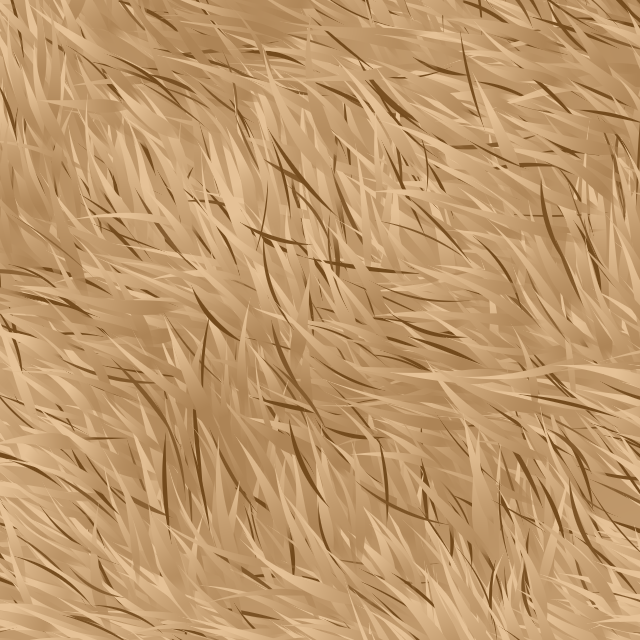
Write a three.js fragment shader that draws this texture.

```glsl
// Dense straw-coloured fur: layers of curved, tapered blades that follow a
// waving flow. Each jittered grid cell grows one blade; lower rows overlap the
// roots of higher ones, and thin dark strands lie among the pale blades.

#define LAYERS 6
#define CELL 0.07
#define BLADE_LENGTH 0.27
#define BLADE_WIDTH 0.0135
#define STRAND_WIDTH 0.0048
#define STRAND_SHARE 0.23
#define BEND 0.85
#define FLOW_SWING 0.6
#define TUFT_SCALE 3.0
#define TUFT_CONTRAST 0.85
#define EDGE 0.0016

varying vec2 vUv;

const vec3 SHADE = vec3(0.69, 0.53, 0.35);
const vec3 STRAW = vec3(0.89, 0.75, 0.58);
const vec3 UMBER = vec3(0.45, 0.29, 0.11);
const vec3 BROWN = vec3(0.56, 0.40, 0.22);
const vec2 GROWTH = vec2(-0.71, 0.71);

// Four random values from a cell and a seed, without sine
vec4 hash4(vec3 p) {
  vec4 q = fract(p.xyzx * vec4(0.1031, 0.1030, 0.0973, 0.1099));
  q += dot(q, q.wzxy + 33.33);
  return fract((q.xxyz + q.yzzw) * q.zywx);
}

// Smooth value noise for the light and shade of the tufts
float noise(vec2 p) {
  vec2 i = floor(p);
  vec2 f = fract(p);
  f = f * f * (3.0 - 2.0 * f);
  float low  = mix(hash4(vec3(i, 71.0)).x, hash4(vec3(i + vec2(1.0, 0.0), 71.0)).x, f.x);
  float high = mix(hash4(vec3(i + vec2(0.0, 1.0), 71.0)).x, hash4(vec3(i + 1.0, 71.0)).x, f.x);
  return mix(low, high, f.y);
}

// Sideways turn of the growth direction at a place
float flowTurn(vec2 p) {
  return FLOW_SWING * sin(7.0 * p.x + 4.0 * p.y + 1.7 * sin(9.0 * p.y - 5.0 * p.x + 1.0));
}

vec3 furColor(float tone) {
  return mix(SHADE, STRAW, clamp(tone, -0.06, 1.04));
}

// Paints the blade of one cell over the colour below it
vec3 paintBlade(vec3 below, vec2 p, vec2 shift, vec2 cell, float layer, float light) {
  vec4 place = hash4(vec3(cell, layer + 3.0));
  vec2 center = (cell + place.xy) * CELL;
  vec2 offset = p - center;
  bool strand = place.w < STRAND_SHARE;
  float size = BLADE_LENGTH * mix(0.5, 1.0, place.z) * (strand ? 0.75 : 1.0);
  if (dot(offset, offset) > 0.265 * size * size) return below;

  // Direction: shared flow, small jitter and rare strays
  vec4 look = hash4(vec3(cell.yx, layer + 131.0));
  float jitter = look.x - 0.5;
  float square = jitter * jitter;
  float turn = flowTurn(center - shift) + jitter * (0.4 + 30.0 * square * square);
  vec2 axis = normalize(GROWTH + turn * vec2(-GROWTH.y, GROWTH.x));

  // Local frame: along runs from root 0 to tip 1, across from the curved spine
  float along = dot(offset, axis) / size + 0.5;
  if (along <= 0.0 || along >= 1.0) return below;
  float middle = along - 0.5;
  float curl = (look.y - 0.5) * BEND;
  float across = dot(offset, vec2(-axis.y, axis.x)) - curl * size * middle * middle;
  across = abs(across) * inversesqrt(1.0 + 4.0 * curl * curl * middle * middle);

  // Tapered outline and colour
  float girth;
  float fade = 1.0;
  vec3 color;
  if (strand) {
    girth = STRAND_WIDTH * mix(0.4, 1.0, look.z) * 4.0 * along * (1.0 - along);
    color = mix(UMBER, BROWN, look.w * look.w * look.w);
  } else {
    girth = BLADE_WIDTH * mix(0.4, 1.0, look.z)
          * smoothstep(-0.1, 0.4, along) * (1.0 - along) * 1.5;
    fade = smoothstep(0.0, 0.25, along);
    float tone = mix(-0.08 + 0.4 * look.w, 0.57 + 0.78 * look.w, smoothstep(0.08, 0.85, along));
    color = furColor(tone + light);
  }
  float cover = clamp((girth - across) / EDGE, 0.0, 1.0);
  return mix(below, color, cover * fade);
}

void main() {
  // Soft undercoat
  float light = TUFT_CONTRAST * (noise(vUv * TUFT_SCALE + 5.0) - 0.5);
  vec3 color = furColor(0.24 + 0.6 * light);

  // Blades, layer by layer, each on its own shifted grid
  for (int k = 0; k < LAYERS; k++) {
    float layer = float(k);
    vec2 shift = hash4(vec3(layer, 17.0, 29.0)).xy;
    vec2 p = vUv + shift;
    vec2 home = floor(p / CELL);
    for (int j = 0; j < 5; j++) {
      for (int i = 0; i < 5; i++) {
        vec2 cell = home + vec2(float(i) - 2.0, 2.0 - float(j));
        color = paintBlade(color, p, shift, cell, layer, light);
      }
    }
  }
  gl_FragColor = vec4(color, 1.0);
}
```
